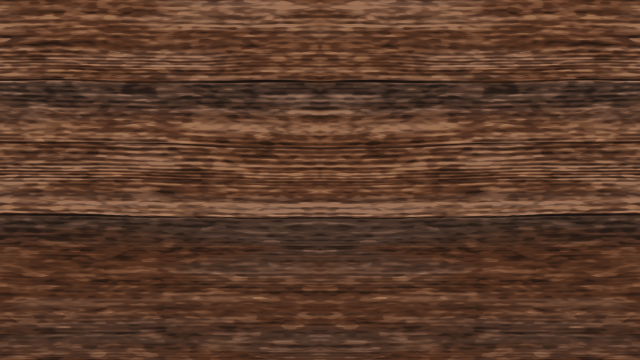
This texture is drawn by a Shadertoy shader. Its source:

```glsl
// Dark weathered wood planks with fine horizontal grain, mirrored about the middle.

vec2 hash2(vec2 cell) {
    return fract(sin(vec2(dot(cell, vec2(127.1, 311.7)), dot(cell, vec2(269.5, 183.3)))) * 43758.5);
}

// Smooth cellular noise: each scattered point spreads its own random tone
float fibres(vec2 p) {
    vec2 cell = floor(p);
    float tone = 0.0, total = 0.0;
    for (int j = -1; j <= 1; j++) {
        for (int i = -1; i <= 1; i++) {
            vec2 c = cell + vec2(i, j);
            vec2 toPoint = c + hash2(c) - p;
            float weight = exp(-5.0 * dot(toPoint, toPoint));
            tone += weight * hash2(c + 57.0).x;
            total += weight;
        }
    }
    return tone / total - 0.5;
}

float band(float y, float centre, float halfWidth) {
    float d = (y - centre) / halfWidth;
    return exp(-d * d);
}

vec3 woodRamp(float t) {
    vec3 col = mix(vec3(0.16, 0.10, 0.07), vec3(0.32, 0.188, 0.122), smoothstep(-0.1, 0.42, t));
    col = mix(col, vec3(0.44, 0.28, 0.188), smoothstep(0.38, 0.72, t));
    return mix(col, vec3(0.61, 0.43, 0.30), smoothstep(0.65, 1.1, t));
}

void mainImage(out vec4 fragColor, in vec2 fragCoord) {
    vec2 p = fragCoord / iResolution.y;
    float pixel = 1.0 / iResolution.y;
    float x = abs(p.x - 0.5 * iResolution.x / iResolution.y);

    // Grain sags towards the middle and wavers a little
    float y = p.y + 0.009 * band(p.y, 0.56, 0.2) * (1.0 + cos(min(x * 3.6, 3.1416)));
    y += 0.0016 * sin(x * 8.0 + y * 13.0) + 0.0007 * sin(x * 21.0 - y * 37.0);
    float lower = 1.0 - smoothstep(0.400, 0.406, y);

    // Fibres of several lengths
    float broad = fibres(vec2(x * 2.5, y * 17.0));
    float strand = fibres(vec2(x * 4.0, y * 85.0) + 11.0);
    float streak = fibres(vec2(x * 13.0, y * 125.0) + 31.0);
    float fleck = fibres(vec2(x * 42.0, y * 150.0) + 73.0);

    // Growth ridges, uneven in spacing and strength
    float phase = y * mix(66.0, 80.0, lower) + 1.1 * sin(y * 23.0) + 0.5 * sin(y * 61.0) + 0.9 * broad;
    float ridge = sin(6.2832 * phase);
    float ridgeStrength = 0.15 + 0.10 * band(y, 0.55, 0.06) + 0.2 * broad;

    // Smoky bands below the plank edges
    float smoke = smoothstep(0.66, 0.735, y + 0.05 * broad) * (1.0 - smoothstep(0.765, 0.78, y));
    smoke = max(smoke, lower * smoothstep(0.22, 0.37, y + 0.08 * broad));
    smoke = max(smoke, 0.5 * band(y, 0.06, 0.05));

    float tone = 0.53 + ridge * ridgeStrength * mix(1.0, 0.5, lower);
    tone += (0.42 * strand + 0.52 * streak + 0.55 * fleck) * mix(1.0, 0.75, lower);
    tone += 0.25 * broad + 0.04 * sin(y * 47.0 + 1.0);
    tone += 0.09 * (band(y, 0.645, 0.03) + band(y, 0.45, 0.04) + band(y, 0.93, 0.07));
    tone -= 0.09 * lower + 0.17 * smoke;
    // Sparse pale splinters
    tone += 0.25 * smoothstep(0.2, 0.4, fibres(vec2(x * 20.0, y * 95.0) + 140.0));

    vec3 col = woodRamp(tone);
    float grey = dot(col, vec3(0.3, 0.6, 0.1));
    float faded = clamp(0.15 + 0.6 * smoke + 0.6 * broad + 0.4 * strand, 0.0, 0.75);
    col = mix(col, grey * vec3(1.25, 0.95, 0.8), faded);

    // Cracks between planks: height, strength, half width
    vec3 cracks[4] = vec3[4](vec3(0.777, 0.95, 0.0024), vec3(0.607, 0.75, 0.0016),
                             vec3(0.403, 0.9, 0.0019), vec3(0.508, 0.45, 0.0012));
    for (int i = 0; i < 4; i++) {
        vec3 crack = cracks[i];
        float wander = 0.0012 * sin(x * 11.0 + float(i) * 2.3);
        float away = y - crack.x - wander;
        float opening = crack.z * (0.85 + 0.35 * sin(x * 6.0 + float(i) * 1.9) + 0.6 * streak);
        float gap = 1.0 - smoothstep(opening - 0.5 * pixel, opening + pixel, abs(away));
        float worn = 0.8 + 0.2 * sin(x * 9.0 + float(i) * 4.0);
        col *= 1.0 + 0.22 * crack.y * band(away, 0.007, 0.003) * (0.5 + streak);
        col = mix(col, vec3(0.075, 0.05, 0.04), gap * crack.y * worn);
    }

    fragColor = vec4(col, 1.0);
}
```
